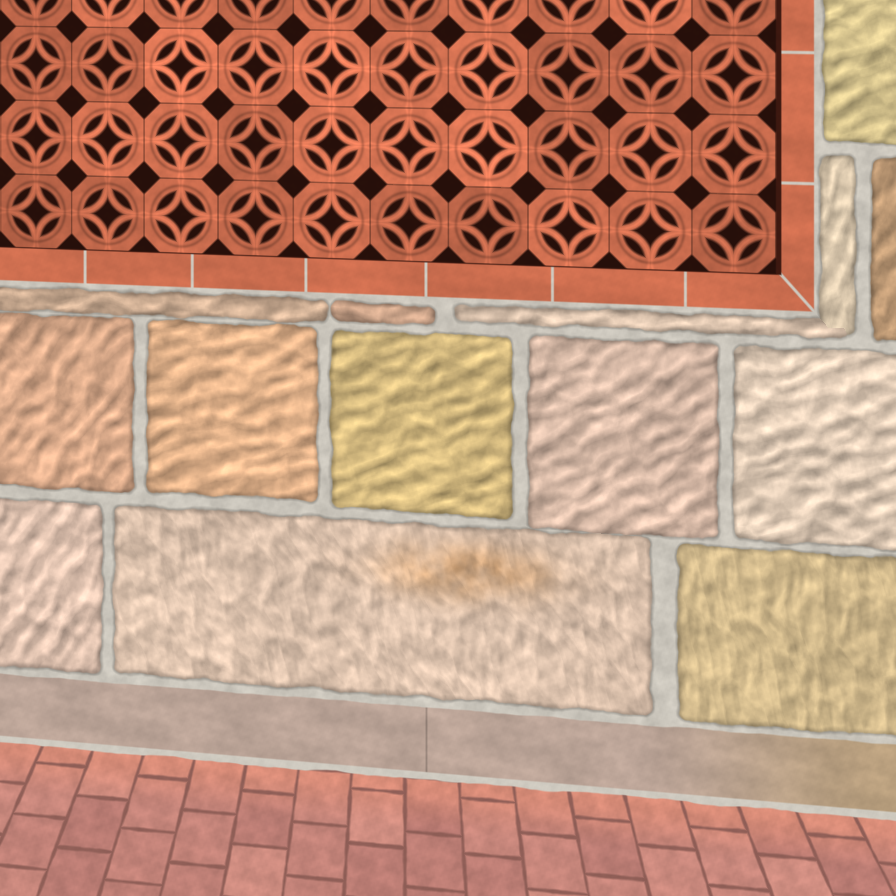
This texture is drawn by a Shadertoy shader. Its source:

```glsl
#define TILE_PITCH .0823
#define FOOT vec2(.872, .276)
#define FRAME_WIDTH .0365
#define PLINTH_TOP .752
#define PAVING_TOP .829
#define PAVER_DEPTH .059
#define CHISEL_DEPTH .42
#define MORTAR vec3(.81, .79, .75)
#define CLAY vec3(.80, .43, .31)
#define HOLLOW vec3(.15, .06, .04)

// Blocks: left, right, top, bottom. Finishes: tint and chisel angle.
const vec4 upperBlocks[6] = vec4[6](
  vec4(-.1,.365,.32,.345), vec4(.371,.485,.322,.342), vec4(.508,.95,.32,.338),
  vec4(.916,.955,.15,.337), vec4(.919,1.1,-.1,.137), vec4(.973,1.1,.153,.34));
const vec4 upperFinish[6] = vec4[6](
  vec4(.78,.66,.56,.1), vec4(.77,.62,.52,.1), vec4(.82,.73,.65,.1),
  vec4(.82,.75,.65,1.2), vec4(.8,.73,.53,.3), vec4(.73,.59,.45,.9));
const vec4 lowerBlocks[8] = vec4[8](
  vec4(-.1,.149,.35,.541), vec4(.164,.354,.35,.538), vec4(.37,.572,.353,.544),
  vec4(.59,.802,.35,.553), vec4(.819,1.1,.352,.552), vec4(-.1,.114,.556,.743),
  vec4(.127,.727,.556,.741), vec4(.757,1.1,.561,.744));
const vec4 lowerFinish[8] = vec4[8](
  vec4(.82,.64,.52,.9), vec4(.85,.67,.52,.3), vec4(.8,.7,.48,.35),
  vec4(.8,.69,.62,.5), vec4(.85,.77,.69,.3), vec4(.84,.73,.66,1.),
  vec4(.84,.74,.66,-1.15), vec4(.79,.7,.53,-1.35));

float hash(vec2 p) { return fract(sin(dot(p, vec2(127.1, 311.7))) * 43758.5); }
float bump(float x) { return exp(-x * x); }

float cover(float d) {
  float blur = max(.0012, .8 / iResolution.y);
  return 1. - smoothstep(-blur, blur, d);
}

float cellular(vec2 p) {
  float nearest = 4.;
  for (int i = 0; i < 9; i++) {
    vec2 id = floor(p) + vec2(i % 3 - 1, i / 3 - 1);
    vec2 d = id + .15 + .7 * vec2(hash(id), hash(id + 57.)) - p;
    nearest = min(nearest, dot(d, d));
  }
  return sqrt(nearest);
}

float ripple(vec2 p) {
  float sum = 0., amp = .5;
  for (int i = 0; i < 4; i++) {
    p = mat2(.8, .6, -.6, .8) * p * 1.9 + 1.7;
    sum += amp * sin(p.x + 1.3 * sin(p.y));
    amp *= .55;
  }
  return sum;
}

// Height of stone cut by elongated tool strokes
float chisel(vec2 w, float angle) {
  w += .006 * vec2(ripple(w * 20.), ripple(w * 20. + 9.));
  float c = cos(angle), s = sin(angle);
  vec2 g = vec2(dot(w, vec2(c, -s)) * 20., dot(w, vec2(s, c)) * 46.);
  return cellular(g) + .25 * cellular(g * 2.3) + .12 * ripple(w * 70.);
}

void place(vec2 w, vec4 b, vec4 candidate, inout float best, inout vec4 finish) {
  vec2 e = abs(w - .5 * (b.xz + b.yw)) - .5 * (b.yw - b.xz) + .008;
  float d = length(max(e, 0.)) + min(max(e.x, e.y), 0.) - .008;
  if (d < best) { best = d; finish = candidate; }
}

vec3 masonry(vec2 w) {
  float d = 1.;
  vec4 finish = vec4(0);
  for (int i = 0; i < 6; i++) place(w, upperBlocks[i], upperFinish[i], d, finish);
  for (int i = 0; i < 8; i++) place(w, lowerBlocks[i], lowerFinish[i], d, finish);
  d += .0025 * ripple(w * 40.);
  vec2 lit = vec2(.002, .004);
  float relief = chisel(w + lit, finish.w) - chisel(w - lit, finish.w);
  vec3 stone = finish.rgb * (1.02 + CHISEL_DEPTH * relief + .05 * ripple(w * 12.));
  vec2 stain = (w - vec2(.52, .604)) * vec2(12, 40);
  stone *= 1. - vec3(.08, .22, .42) * bump(length(stain)) * (.8 + .4 * ripple(w * 30.));
  stone *= 1. - .22 * smoothstep(-.006, .001, d);
  vec3 joint = MORTAR * (.78 + .05 * ripple(w * 60.) + .2 * smoothstep(0., .004, d));
  return mix(joint, stone, cover(d));
}

// Pierced tiles: corner gaps, star and petals
vec3 lattice(vec2 w) {
  float column = (sqrt(.00616 + .00323 * w.x) - .0785) / .001614;
  vec2 grid = vec2(column, (FOOT.y - w.y) / TILE_PITCH);
  vec2 a = abs(fract(grid) - .5);
  float radius = length(a), arc = length(a - .38);
  float star = max(.405 - arc, radius - .34);
  float petal = max(radius - .345, arc - .325);
  float hole = min(min(.77 - a.x - a.y, star), petal);
  vec3 clay = CLAY * (.9 + .22 * hash(floor(grid)) + .05 * ripple(w * 60.));
  clay *= 1. - .2 * bump((radius - .405) * 45.);
  clay *= 1. + .12 * bump((arc - .365) * 50.);
  clay *= 1. - .3 * smoothstep(.482, .497, max(a.x, a.y));
  vec3 depth = mix(HOLLOW, CLAY * .58, smoothstep(-.035, 0., hole));
  return mix(clay, depth, cover(hole * TILE_PITCH));
}

vec3 frame(vec2 w) {
  vec2 c = w - FOOT;
  float joint = abs(c.x - c.y) * .7;
  if (c.x > c.y) joint = min(joint, abs(fract(w.y / .135 + .16) - .5) * .135);
  else for (float k = 0.; k < 6.; k++)
    joint = min(joint, abs(w.x - .095 - .116 * k - .0036 * k * k));
  vec3 brick = CLAY * (1. + .06 * ripple(w * vec2(12, 40)));
  return mix(brick, MORTAR, cover(joint - .0016));
}

vec3 paving(vec2 p, float y) {
  float width = .0599 + (p.y - .866) * .063;
  float across = (p.x - .452) / width, column = floor(across);
  float along = y / PAVER_DEPTH + .5 * mod(column, 2.) + .3 * hash(vec2(column, 3));
  vec2 f = fract(vec2(across, along));
  vec2 edge = min(f, 1. - f) * vec2(width, PAVER_DEPTH);
  float joint = min(edge.x, edge.y) + .0008 * ripple(p * 50.);
  vec3 brick = mix(vec3(.71, .47, .44), vec3(.82, .56, .51), hash(vec2(column, floor(along))));
  brick = mix(vec3(.85, .55, .47), brick, smoothstep(0., .06, y));
  brick *= 1. + .06 * ripple(p * 70.);
  return mix(vec3(.56, .37, .34), brick, smoothstep(.0003, .0035, joint));
}

void mainImage(out vec4 fragColor, in vec2 fragCoord) {
  vec2 p = fragCoord / iResolution.xy;
  p.y = 1. - p.y;
  // Perspective tilt of the courses
  vec2 w = vec2(p.x, (p.y - .01 * p.x) / (1. + .092 * p.x));
  vec3 col = masonry(w);
  // Frame, shadowed reveal and lattice
  vec2 inner = w - FOOT;
  float rim = max(inner.x, inner.y);
  col = mix(col, frame(w), cover(rim - FRAME_WIDTH));
  col = mix(col, HOLLOW * 1.6, cover(rim));
  col = mix(col, lattice(w), cover(max(inner.x + .006, inner.y + .001)));
  // Plinth
  vec3 plinth = mix(vec3(.73, .64, .59), vec3(.72, .62, .49), smoothstep(.7, 1., w.x));
  plinth *= 1. + .06 * ripple(w * vec2(25, 50)) - .2 * cover(abs(w.x - .476) - .001);
  col = mix(col, plinth, cover(PLINTH_TOP - w.y + .001 * ripple(w * 30.)));
  col = mix(col, MORTAR, cover(.821 - w.y));
  // Pavement
  float beyond = w.y - PAVING_TOP;
  col = mix(col, paving(p, beyond), cover(.002 * ripple(w * 25.) - beyond));
  col *= 1. + .025 * ripple(p * 150.);
  fragColor = vec4(clamp(col, 0., 1.), 1);
}
```
